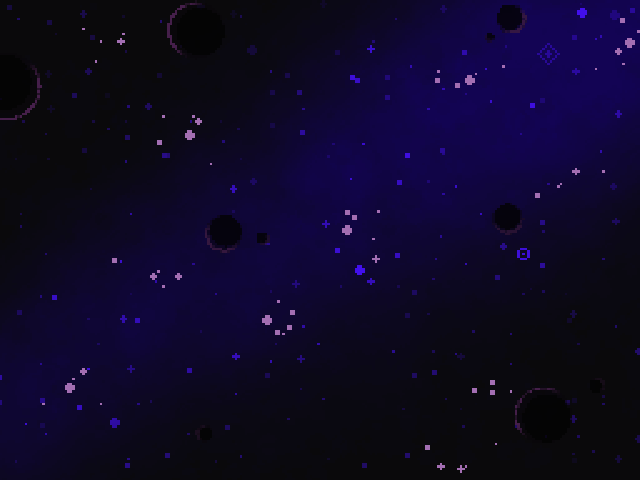
This background is drawn by a WebGL 1 fragment shader. Its source:

```glsl
precision highp float;
uniform vec2 u_resolution;

const vec3 NIGHT = vec3(0.038, 0.037, 0.045);
const vec3 VIOLET = vec3(0.073, 0.015, 0.33);
const vec3 BLUE = vec3(0.26, 0.06, 0.93);
const vec3 PINK = vec3(0.64, 0.43, 0.70);

float hash(vec2 p) {
  return fract(sin(dot(p, vec2(127.1, 311.7))) * 43758.5453);
}

float noise(vec2 p) {
  vec2 i = floor(p), f = fract(p);
  f = f * f * (3.0 - 2.0 * f);
  return mix(mix(hash(i), hash(i + vec2(1, 0)), f.x),
             mix(hash(i + vec2(0, 1)), hash(i + 1.0), f.x), f.y);
}

// Diagonal nebula band, wider and brighter to the upper right
float nebula(vec2 p) {
  float across = (p.y - 35.0 - 0.6 * p.x) / 1.166;
  float along = p.x / 256.0;
  float width = mix(34.0, 62.0, along);
  float band = exp(-across * across / (width * width)) * mix(0.55, 0.95, smoothstep(0.1, 0.85, along));
  band += 0.2 * exp(-dot(p, p) / 900.0);
  float cloud = noise(p / 26.0) * 0.6 + noise(p / 11.0) * 0.4;
  return band * (0.82 + 0.36 * cloud) + 0.08 * (cloud - 0.5);
}

// Overlapping discs that mottle the nebula
float mottle(vec2 p) {
  vec2 cell = floor(p / 6.0);
  float sum = 0.0;
  for (int j = -1; j <= 1; j++) {
    for (int i = -1; i <= 1; i++) {
      vec2 id = cell + vec2(i, j);
      vec2 centre = (id + vec2(hash(id), hash(id + 31.0))) * 6.0;
      float radius = 1.2 + 3.2 * hash(id + 57.0);
      sum += step(length(p - centre), radius) * (hash(id + 83.0) - 0.5);
    }
  }
  return sum;
}

// Kinds: 0 dot, 1 square, 2 plus, 3 round
float star(vec2 d, float kind) {
  vec2 a = abs(d), b = abs(d - 0.5);
  if (kind < 0.5) return step(max(a.x, a.y), 0.6);
  if (kind < 1.5) return step(max(b.x, b.y), 0.6);
  if (kind < 2.5) return step(a.x + a.y, 1.1);
  return step(max(b.x, b.y), 1.6) * step(b.x + b.y, 2.1);
}

// One main star with small companions, more for larger kinds
float cluster(vec2 p, vec2 centre, float kind) {
  vec2 d = p - centre - 0.5;
  float light = star(d, kind);
  for (int i = 0; i < 5; i++) {
    if (float(i) > kind + 1.0) break;
    vec2 seed = centre + float(i) * 7.3;
    vec2 offset = floor((vec2(hash(seed), hash(seed + 19.0)) - 0.5) * vec2(34.0, 22.0));
    light = max(light, star(d - offset, floor(pow(hash(seed + 41.0), 2.0) * 2.6)));
  }
  return light;
}

// One blue star per cell, at a random spot that keeps clear of the border
float field(vec2 p, float size, float amount, float richness) {
  vec2 id = floor(p / size);
  vec2 spot = floor(id * size + 2.0 + (size - 5.0) * vec2(hash(id + 3.0), hash(id + 11.0))) + 0.5;
  float pick = hash(id + 23.0) * richness;
  float kind = step(0.42, pick) + step(0.7, pick) + step(0.95, pick);
  float shine = 0.15 + 0.8 * hash(id + 37.0);
  return star(p - spot, kind) * shine * step(hash(id + 47.0), amount);
}

// Dark globe with an offset shadow and a thin, broken lit edge
void planet(inout vec3 color, vec2 p, vec2 centre, float radius, vec2 lit, float glow) {
  vec2 d = p - centre;
  float dist = length(d);
  if (dist > radius) return;
  float shade = step(length(d + lit * radius * 0.17), radius * 0.83);
  color = mix(color * 0.55 + vec3(0.015, 0.008, 0.015), color * 0.2 + 0.008, shade);
  float edge = step(radius - 1.2, dist) * smoothstep(-0.1, 0.6, dot(d / max(dist, 0.1), lit));
  color = mix(color, vec3(0.27, 0.12, 0.29), edge * glow * (0.45 + 0.55 * step(0.25, hash(p))));
}

void main() {
  // Square art cells on a 256 by 192 grid
  vec2 p = floor(gl_FragCoord.xy / u_resolution * vec2(256.0, 192.0)) + 0.5;

  // Sky
  float haze = nebula(p);
  float tone = haze + mottle(p) * (0.045 + 0.07 * haze);
  vec3 color = mix(NIGHT, VIOLET, clamp(floor(tone * 28.0 + 0.5) / 28.0, 0.0, 1.0));

  // Scattered blue stars, brighter inside the band
  float blue = max(field(p, 14.0, 0.5, 1.0), field(p + 205.0, 11.0, 0.22, 0.6));
  color = mix(color, BLUE, blue * clamp(0.45 + haze, 0.0, 1.0));
  float large = max(star(p - vec2(143.5, 83.5), 3.0), star(p - vec2(232.5, 186.5), 3.0));
  color = mix(color, BLUE, large);

  // Pink clusters
  float pink = cluster(p, vec2(187, 159), 3.0);
  pink = max(pink, cluster(p, vec2(75, 137), 3.0));
  pink = max(pink, cluster(p, vec2(138, 99), 3.0));
  pink = max(pink, cluster(p, vec2(106, 63), 3.0));
  pink = max(pink, cluster(p, vec2(27, 36), 3.0));
  pink = max(pink, cluster(p, vec2(251, 174), 3.0));
  pink = max(pink, cluster(p, vec2(48, 175), 2.0));
  pink = max(pink, cluster(p, vec2(61, 81), 2.0));
  pink = max(pink, cluster(p, vec2(184, 4), 2.0));
  pink = max(pink, cluster(p, vec2(230, 123), 2.0));
  pink = max(pink, cluster(p, vec2(196, 38), 1.0));
  color = mix(color, PINK, pink);

  // Diamond and ring stars
  vec2 gem = abs(p - vec2(219.5, 170.5));
  float rhomb = step(abs(gem.x + gem.y - 4.0), 0.1) + step(gem.x + gem.y, 1.1);
  color = mix(color, BLUE, rhomb * 0.45);
  vec2 hoop = abs(p - vec2(209.5, 90.5));
  float ring = step(abs(length(hoop) - 2.1), 0.4) + step(length(hoop), 0.1);
  color = mix(color, BLUE, ring * 0.9);

  // Planets and moons
  planet(color, p, vec2(78.5, 180.0), 11.5, vec2(-0.95, 0.3), 1.0);
  planet(color, p, vec2(3.0, 157.5), 13.5, vec2(0.7, -0.7), 1.0);
  planet(color, p, vec2(204.7, 184.5), 6.0, vec2(0.75, -0.65), 0.7);
  planet(color, p, vec2(89.7, 98.7), 7.5, vec2(-0.55, -0.8), 0.7);
  planet(color, p, vec2(203.3, 104.5), 6.2, vec2(0.2, -0.98), 0.5);
  planet(color, p, vec2(217.3, 26.0), 11.5, vec2(-0.8, 0.6), 1.0);
  planet(color, p, vec2(105.3, 96.7), 2.6, vec2(0.7, -0.7), 0.3);
  planet(color, p, vec2(81.8, 18.7), 3.4, vec2(-0.9, 0.3), 0.3);
  planet(color, p, vec2(238.7, 38.0), 3.2, vec2(0.8, 0.5), 0.2);
  planet(color, p, vec2(196.0, 177.3), 1.9, vec2(-0.7, -0.7), 0.2);

  gl_FragColor = vec4(color, 1.0);
}
```
